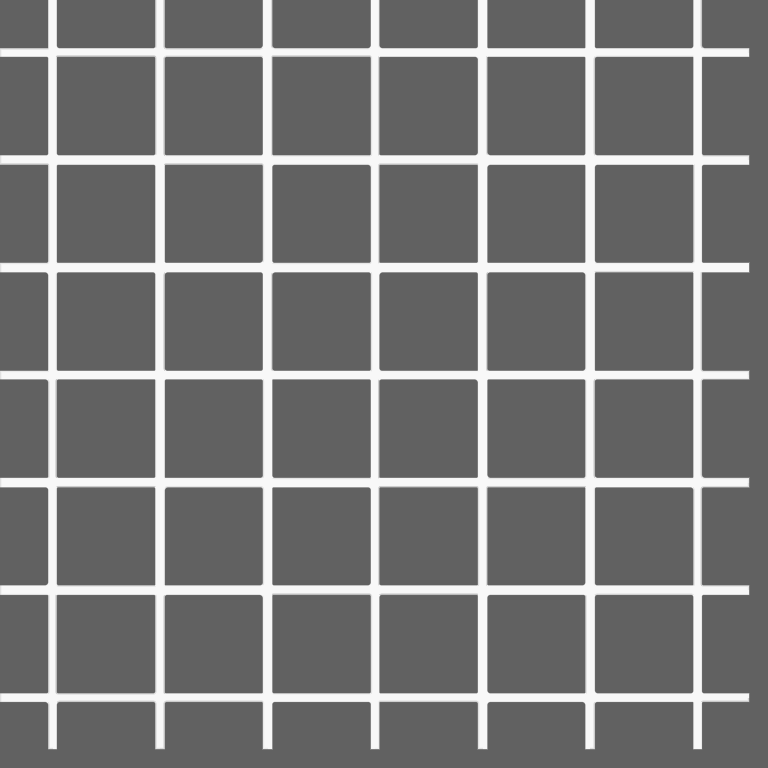
Reproduce this pattern procedurally as a WebGL 2 fragment shader.

```glsl
#version 300 es
precision highp float;
// Draws a grid of seven by seven white bars on grey, with uneven soft edges.

uniform vec2 u_resolution;
out vec4 fragColor;

float hash(vec3 p) {
    return fract(sin(dot(p, vec3(127.1, 311.7, 74.7))) * 4375.85);
}

void main() {
    // Canvas units, measured from the upper left corner
    vec2 p = gl_FragCoord.xy / u_resolution;
    p.y = 1.0 - p.y;
    float pixel = 1.0 / min(u_resolution.x, u_resolution.y);

    // Nearest bar on each axis; every third bar is slightly thinner
    vec2 grid = (p - 0.0684) / 0.14;
    vec2 bar = clamp(floor(grid + 0.5), 0.0, 6.0);
    vec2 offset = (grid - bar) * 0.14;
    vec2 thin = 1.0 - step(0.5, mod(bar, 3.0));
    vec2 gap = abs(offset) - (0.0062 - 0.0006 * thin);

    // Bars stop short of the right and lower borders
    gap = max(gap, p.yx - 0.9755);

    // Union of both bar sets, with small fillets and worn crossings
    float wear = hash(vec3(bar, dot(step(0.0, offset), vec2(1.0, 2.0))));
    float radius = mix(0.001, 0.0045, wear);
    float dist = radius - length(max(radius - gap, 0.0));

    // Pale grey rim, chosen for each side of each bar segment
    bool upright = gap.x < gap.y;
    vec2 segment = upright ? vec2(bar.x, floor(grid.y)) : vec2(floor(grid.x), bar.y);
    float side = step(0.0, upright ? offset.x : offset.y);
    float rimChance = hash(vec3(segment, side + (upright ? 4.0 : 9.0)));
    float rim = smoothstep(0.35, 0.9, rimChance) * (0.5 + 0.5 * side);
    float rimBand = smoothstep(-0.0026, -0.0012, dist);
    float startFade = 1.0 - smoothstep(0.0, 0.003, p.x);

    vec3 ground = vec3(0.38);
    vec3 paint = mix(vec3(0.973), vec3(0.80), max(rim * rimBand, 0.6 * startFade));
    float softness = max(0.75 * pixel, 0.0007);
    float cover = 1.0 - smoothstep(-softness, softness, dist);
    fragColor = vec4(mix(ground, paint, cover), 1.0);
}
```
